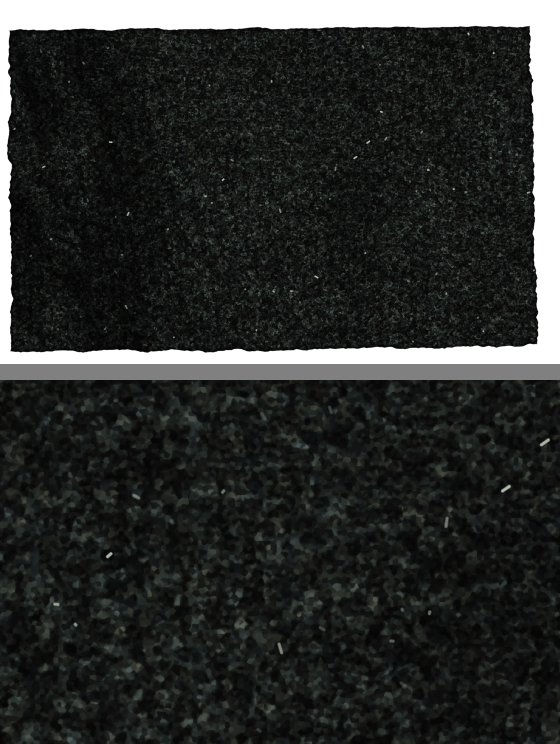
Top, the full canvas; bottom, a detail of the centre.
Reproduce this texture procedurally as a Shadertoy shader.

```glsl
#define GRAIN_SCALE 118.0
#define FINE_SCALE 235.0
#define MEDIAN_TONE 0.079
#define TONE_SPREAD 0.45
#define FLECK_SCALE 27.0
#define FLECK_CHANCE 0.13
#define EDGE_ROUGHNESS 0.011
#define STONE_TINT vec3(0.93, 1.05, 0.97)
#define FLECK_COLOR vec3(0.72, 0.76, 0.69)
#define BACKGROUND vec3(1.0)

float hash(vec2 p) {
    return fract(sin(dot(p, vec2(127.1, 311.7))) * 43758.5);
}

vec2 hash2(vec2 p) {
    return vec2(hash(p), hash(p + 37.3));
}

float noise(vec2 p) {
    vec2 i = floor(p), f = fract(p);
    f = f * f * (3.0 - 2.0 * f);
    return mix(mix(hash(i), hash(i + vec2(1, 0)), f.x),
               mix(hash(i + vec2(0, 1)), hash(i + vec2(1, 1)), f.x), f.y);
}

float fbm(vec2 p) {
    float sum = 0.0, amp = 0.5;
    for (int i = 0; i < 4; i++) {
        sum += amp * noise(p);
        p = p * 2.03 + 17.1;
        amp *= 0.5;
    }
    return sum / 0.9375;
}

// Soft-edged crystal cells: x is brightness, y is hue variation
vec2 crystals(vec2 p) {
    vec2 cell = floor(p), sum = vec2(0.0);
    float total = 0.0;
    for (int y = -1; y <= 1; y++)
    for (int x = -1; x <= 1; x++) {
        vec2 id = cell + vec2(x, y);
        vec2 d = id + hash2(id) - p;
        float weight = exp(-9.0 * dot(d, d));
        sum += weight * vec2(hash(id + 71.7), hash(id + 93.1));
        total += weight;
    }
    return sum / total;
}

// Sparse bright slivers with random direction, length and brightness
float flecks(vec2 p, float pixel) {
    vec2 cell = floor(p * FLECK_SCALE);
    float light = 0.0;
    for (int y = -1; y <= 1; y++)
    for (int x = -1; x <= 1; x++) {
        vec2 id = cell + vec2(x, y);
        if (hash(id + 5.7) > FLECK_CHANCE) continue;
        vec2 d = p - (id + hash2(id + 11.3)) / FLECK_SCALE;
        float angle = 6.2832 * hash(id + 23.9);
        float halfLength = mix(0.0003, 0.0042, pow(hash(id + 31.1), 2.0));
        vec2 dir = vec2(cos(angle), sin(angle));
        d -= dir * clamp(dot(d, dir), -halfLength, halfLength);
        float shape = 1.0 - smoothstep(0.0005, 0.0014 + pixel, length(d));
        light = max(light, shape * mix(0.2, 1.0, pow(hash(id + 47.3), 2.5)));
    }
    return light;
}

// Ragged offset along one side of the slab
float ragged(float t, float seed) {
    float broad = noise(vec2(t * 17.0, seed)) - 0.5;
    float chips = noise(vec2(t * 55.0, seed + 8.0)) - 0.5;
    float nicks = noise(vec2(t * 140.0, seed + 16.0)) - 0.5;
    return EDGE_ROUGHNESS * (broad + 0.6 * chips + 0.3 * nicks);
}

// Depth inside the slightly skewed slab, negative outside
float slabDepth(vec2 p, float aspect) {
    float along = p.x / aspect;
    float left = p.x - mix(0.032, 0.025, p.y) + ragged(p.y, 3.0);
    float right = aspect - mix(0.064, 0.082, p.y) - p.x + ragged(p.y, 31.0);
    float bottom = p.y - mix(0.034, 0.056, along * along) + 0.7 * ragged(p.x, 57.0);
    float top = mix(0.917, 0.928, along) - p.y + 0.5 * ragged(p.x, 83.0);
    return min(min(left, right), min(bottom, top));
}

void mainImage(out vec4 fragColor, in vec2 fragCoord) {
    vec2 p = fragCoord / iResolution.y;
    float aspect = iResolution.x / iResolution.y;
    float pixel = 1.0 / iResolution.y;

    // Grain at two sizes over faint clouds
    vec2 grain = crystals(p * GRAIN_SCALE);
    vec2 fine = crystals(p * FINE_SCALE + 41.0);
    float cloud = fbm(p * 14.0) - 0.5;
    float level = 3.3 * (grain.x - 0.5) + 3.0 * (fine.x - 0.5) + 1.3 * cloud;

    // Steep dark veins, strongest towards the upper left
    vec2 vein = vec2(dot(p, vec2(0.91, 0.41)), dot(p, vec2(-0.41, 0.91)));
    float streak = smoothstep(0.48, 0.75, fbm(vein * vec2(10.0, 3.0) + 6.0));
    float leftSide = 1.0 - smoothstep(0.08, 0.5, p.x - 0.2 * (1.0 - p.y));
    level -= streak * mix(0.35, 1.5, leftSide) + 0.25 * leftSide - 0.15;

    // Tone and greenish tint
    float tone = MEDIAN_TONE * exp(TONE_SPREAD * level);
    vec3 stone = tone * mix(vec3(1.0), STONE_TINT, smoothstep(0.04, 0.12, tone));
    stone *= 1.0 + (grain.y - 0.5) * vec3(0.12, 0.0, -0.12);
    stone = mix(stone, FLECK_COLOR, flecks(p, pixel));

    // Shaded rim and cut outline
    float depth = slabDepth(p, aspect);
    stone *= mix(0.45, 1.0, smoothstep(0.0, 0.012, depth));
    float inside = smoothstep(-0.75 * pixel, 0.75 * pixel, depth);
    fragColor = vec4(mix(BACKGROUND, stone, inside), 1.0);
}
```
